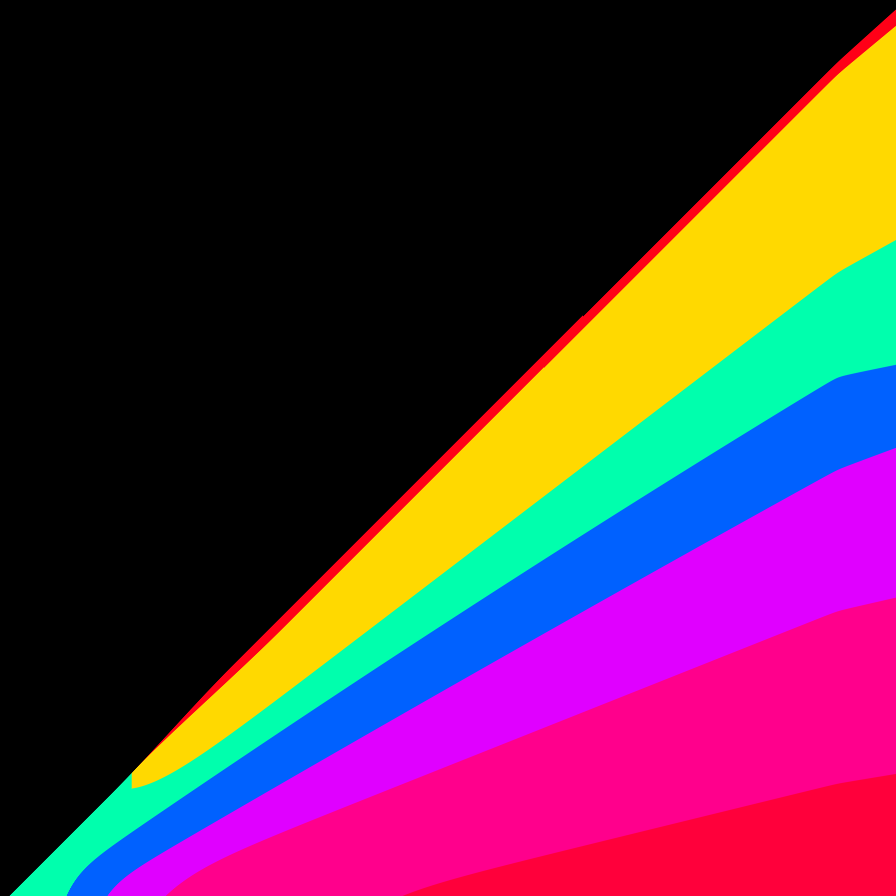
Write a three.js fragment shader that draws this background.

```glsl
// A fan of flat, vivid bands opening from the lower left under a black diagonal.
// Each band lies below a curve: a curved toe, a nearly straight run and a bend
// near the right side. Bands are painted from the top down, then the black.

varying vec2 vUv;

// Smooth ramp that starts at the bend near the right side.
float bend(float x) {
  float u = x - 0.935;
  return 0.5 * (u + sqrt(u * u + 0.00004));
}

// Height of a band's upper edge, measured from its starting point.
// toe: height and width of the curved start; curve: quadratic sag; drop: slope lost at the bend.
float bandTop(float x, vec2 start, float slope, vec2 toe, float curve, float drop) {
  float t = x - start.x;
  float rise = toe.x * (1.0 - exp(-t / toe.y));
  return start.y + t * (slope + curve * t) + rise - drop * bend(x);
}

// 1 below the given height, 0 above, with a soft edge.
float below(float y, float height) {
  return smoothstep(-0.0008, 0.0008, height - y);
}

void main() {
  float x = vUv.x;
  float y = vUv.y;

  // Diagonal rim: a thin red strip that widens from the left
  float rimOuter = x - 0.0105 + 0.008 * smoothstep(0.12, 0.26, x)
                 - 0.0015 * step(0.651, x) - 0.1 * bend(x);
  float rimInner = x - 0.009 - 0.008 * smoothstep(0.15, 0.32, x)
                 - 0.0007 * step(0.607, x) - 0.17 * bend(x);
  vec3 color = mix(vec3(1.0, 0.0, 0.09), vec3(1.0, 0.85, 0.0), below(y, rimInner));

  // Green also fills the narrow tip left of the yellow
  float greenTop = bandTop(x, vec2(0.152, 0.1208), 0.763, vec2(-0.022, 0.04), 0.0, 0.21);
  float green = max(below(y, greenTop), below(x, 0.147));
  color = mix(color, vec3(0.0, 1.0, 0.68), green);

  // Lower bands
  float blueTop = bandTop(x, vec2(0.0742, 0.0), 0.691, vec2(0.0212, 0.014), -0.049, 0.40);
  color = mix(color, vec3(0.0, 0.38, 1.0), below(y, blueTop));

  float violetTop = bandTop(x, vec2(0.1198, 0.0), 0.585, vec2(0.0125, 0.015), -0.02, 0.18);
  color = mix(color, vec3(0.88, 0.0, 1.0), below(y, violetTop));

  float pinkTop = bandTop(x, vec2(0.1849, 0.0), 0.398, vec2(0.0197, 0.035), 0.0, 0.17);
  color = mix(color, vec3(1.0, 0.0, 0.55), below(y, pinkTop));

  float redTop = bandTop(x, vec2(0.4492, 0.0), 0.245, vec2(0.0065, 0.04), 0.0, 0.08);
  color = mix(color, vec3(1.0, 0.0, 0.23), below(y, redTop));

  // Black above the diagonal
  gl_FragColor = vec4(color * below(y, rimOuter), 1.0);
}
```
